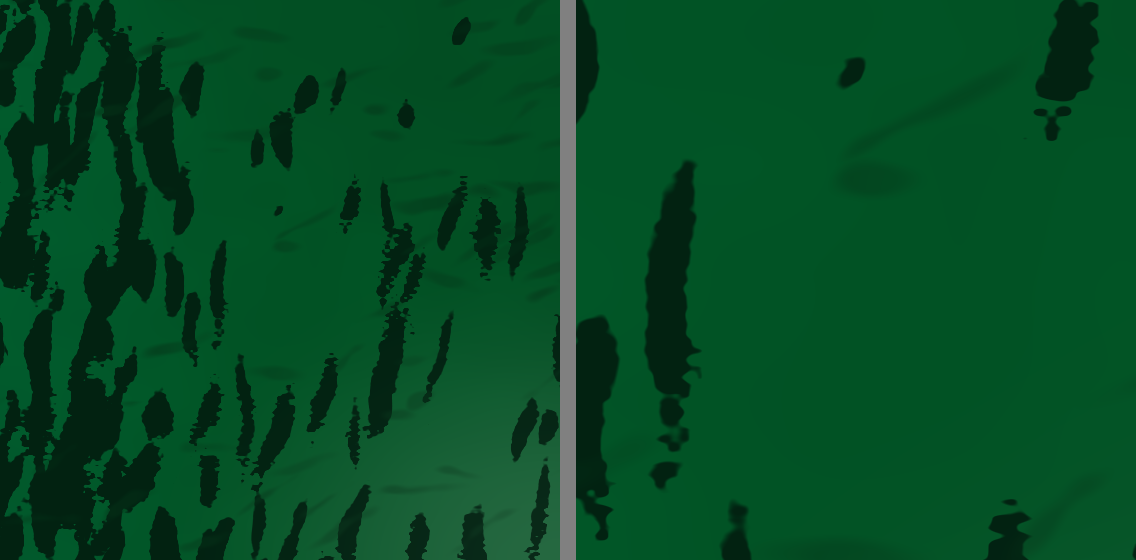
Left, the full canvas; right, a detail of the centre.
Give the GLSL for this texture, as a WebGL 2 fragment shader.

```glsl
#version 300 es
precision highp float;
// Green mottled surface: ragged upright dark blotches, faint slanted streaks, pale corner glow.

uniform vec2 u_resolution;
out vec4 fragColor;

const vec3 LEFT_GREEN = vec3(0.002, 0.352, 0.172);
const vec3 MID_GREEN = vec3(0.004, 0.328, 0.145);
const vec3 SHADE_GREEN = vec3(0.008, 0.305, 0.135);
const vec3 BLOTCH = vec3(0.006, 0.132, 0.066);
const vec3 STREAK = vec3(0.018, 0.215, 0.100);
const vec3 GLOW = vec3(0.170, 0.420, 0.270);

vec2 hash2(vec2 cell, float seed) {
  vec3 v = fract(vec3(cell.xyx + seed) * vec3(0.1031, 0.1030, 0.0973));
  v += dot(v, v.yzx + 33.33);
  return fract((v.xx + v.yz) * v.zy);
}

float noise(vec2 p) {
  vec2 i = floor(p), f = fract(p);
  f = f * f * (3.0 - 2.0 * f);
  float low = mix(hash2(i, 3.0).x, hash2(i + vec2(1, 0), 3.0).x, f.x);
  float high = mix(hash2(i + vec2(0, 1), 3.0).x, hash2(i + vec2(1, 1), 3.0).x, f.x);
  return mix(low, high, f.y);
}

// Slow bending by layered sines
vec2 bend(vec2 p, float amount) {
  vec2 slow = sin(p.yx * vec2(17.0, 13.0) + vec2(0.7, 2.1));
  vec2 quick = sin(p.yx * vec2(39.0, 31.0) + p * 23.0 + vec2(4.0, 1.3));
  return p + amount * (slow + 0.6 * quick);
}

// Distance to the nearest long blob, one jittered blob per cell
float blobField(vec2 p, vec2 cellSize, vec2 minRadius, vec2 maxRadius,
                float density, float scale, vec2 leanRange, float seed) {
  float nearest = 0.1;
  vec2 home = floor(p / cellSize);
  for (int y = -1; y <= 1; y++) {
    for (int x = -1; x <= 1; x++) {
      vec2 cell = home + vec2(x, y);
      vec2 jitter = hash2(cell, seed);
      vec2 size = hash2(cell, seed + 17.0);
      vec2 trait = hash2(cell, seed + 41.0);
      float grown = smoothstep(0.0, 0.16, density - trait.x);
      if (grown < 0.01) continue;
      vec2 radius = mix(minRadius, maxRadius, size) * scale * grown;
      vec2 q = p - (cell + 0.1 + 0.8 * jitter) * cellSize;
      q.x -= mix(leanRange.x, leanRange.y, trait.y) * q.y;
      nearest = min(nearest, (length(q / radius) - 1.0) * radius.x);
    }
  }
  return nearest;
}

// Dark blotches, crowded at the left and the bottom
float blotchMask(vec2 p) {
  float left = 1.0 - smoothstep(0.05, 0.5, p.x);
  float clump = noise(p * 7.0 + 5.0) - 0.5;
  float density = 0.16 + 0.76 * left + 0.34 * (1.0 - p.y) + 0.45 * clump;
  float scale = 0.75 + 0.75 * clamp(density, 0.0, 1.0);
  float d = blobField(bend(p, 0.006), vec2(0.06, 0.11), vec2(0.009, 0.026),
                      vec2(0.021, 0.082), density, scale, vec2(-0.08, 0.38), 7.0);
  // Coarse lumps, then fine teeth that break into specks in places
  float lumps = noise(p * vec2(38.0, 24.0)) - 0.5;
  float teeth = noise(p * vec2(120.0, 190.0)) - 0.5;
  float fray = smoothstep(0.45, 0.8, noise(p * 14.0 + 31.0));
  d += (0.010 + 0.010 * left) * lumps + mix(0.004, 0.015, fray) * teeth;
  return 1.0 - smoothstep(-0.0012, 0.0012, d);
}

// Soft brushed streaks rising to the right, thickest in the upper right
float streakMask(vec2 p) {
  float corner = smoothstep(0.7, 1.6, p.x + p.y);
  float density = 0.30 + 0.42 * corner;
  float d = blobField(bend(p, 0.007).yx, vec2(0.065, 0.11), vec2(0.006, 0.025),
                      vec2(0.015, 0.065), density, 1.0, vec2(-0.15, 0.75), 83.0);
  d += 0.010 * (noise(p * vec2(30.0, 55.0)) - 0.5);
  float strength = mix(0.25, 0.85, noise(p * 11.0 + 9.0));
  return strength * (1.0 - smoothstep(-0.007, 0.004, d));
}

vec3 ground(vec2 p) {
  vec3 color = mix(LEFT_GREEN, MID_GREEN, smoothstep(0.0, 0.5, p.x));
  color = mix(color, SHADE_GREEN, smoothstep(0.9, 1.7, p.x + p.y));
  return color * (0.98 + 0.04 * noise(p * vec2(9.0, 14.0)));
}

void main() {
  vec2 p = gl_FragCoord.xy / u_resolution;
  float glow = 1.0 - smoothstep(0.0, 0.62, length((p - vec2(1.0, 0.0)) * vec2(0.8, 1.1)));
  float blotch = blotchMask(p);
  vec3 color = mix(ground(p), GLOW, 0.85 * glow);
  color = mix(color, BLOTCH + 0.03 * glow, blotch);
  color = mix(color, STREAK + 0.07 * glow, streakMask(p) * mix(0.8, 0.55, blotch));
  fragColor = vec4(color, 1.0);
}
```
